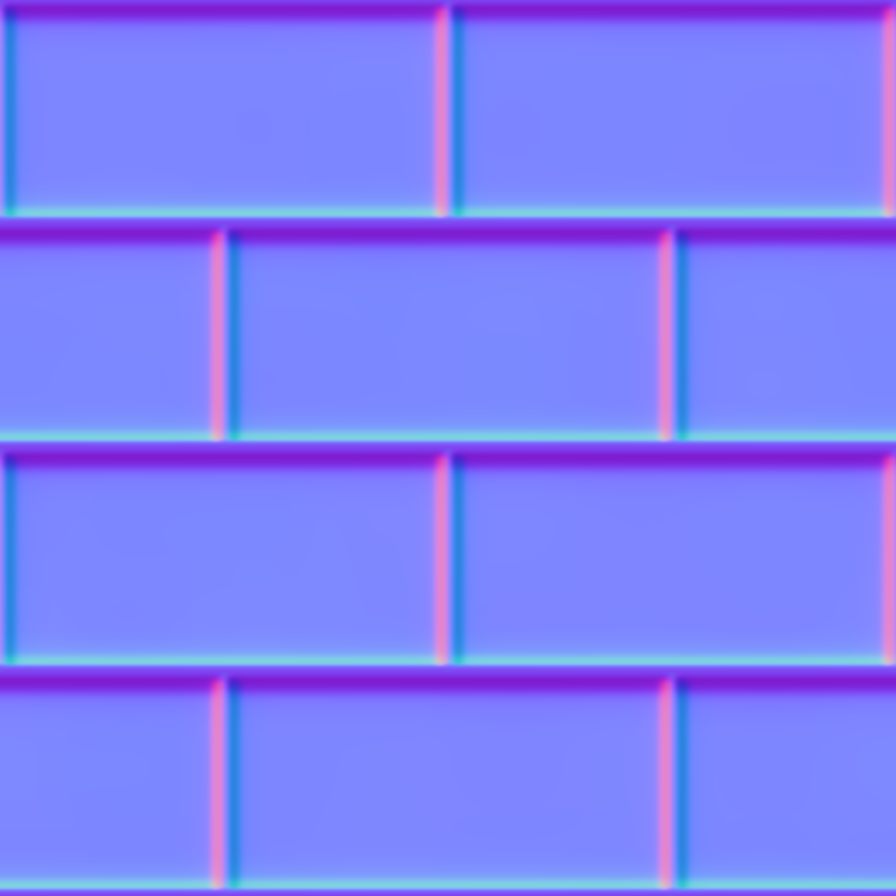
Reproduce this texture map procedurally as a WebGL 2 fragment shader.

```glsl
#version 300 es
precision highp float;
// Tangent-space normal map of a running-bond brick wall: four courses of two bricks.
// Each bevel is a soft lopsided bump in the surface slope, measured from the
// nearest joint; the summed slope is normalised and encoded as colour.

uniform vec2 u_resolution;
out vec4 outColor;

const float COURSES = 4.0;
const float BRICKS = 2.0;
const float BRICK_ASPECT = 2.0;   // brick length in course heights
const vec2 FACE_SLOPE = vec2(-0.02, 0.055);

float hash(vec2 p) {
    vec3 q = fract(vec3(p.xyx) * 0.1031);
    q += dot(q, q.yzx + 33.33);
    return fract((q.x + q.y) * q.z);
}

// Value noise that wraps after a whole number of cells
float wrappedNoise(vec2 p, float period, float seed) {
    vec2 cell = floor(p);
    vec2 f = fract(p);
    f = f * f * (3.0 - 2.0 * f);
    vec2 lo = mod(cell, period) + seed;
    vec2 hi = mod(cell + 1.0, period) + seed;
    float bottom = mix(hash(lo), hash(vec2(hi.x, lo.y)), f.x);
    float top = mix(hash(vec2(lo.x, hi.y)), hash(hi), f.x);
    return mix(bottom, top, f.y);
}

// Bell with separate widths before and after its centre
float bump(float x, float centre, float before, float after) {
    float d = x - centre;
    float t = d / (d < 0.0 ? before : after);
    return exp(-t * t);
}

// Signed distance to the nearest end of a span
float fromNearestEnd(float x, float span) {
    return x < 0.5 * span ? x : x - span;
}

// Slope across the level joint: s is the height above its centre
float bedSlope(float s, float besideJoint) {
    float lowerBevel = 0.62 * bump(s, 0.044, 0.015, 0.030)
                     + 0.20 * bump(s, 0.044, 0.015, 0.085);
    float upperBevel = 1.08 * bump(s, -0.042, 0.050, 0.028)
                     + 0.14 * bump(s, -0.042, 0.130, 0.028);
    float mortar = 0.48 * bump(s, 0.004, 0.030, 0.026);
    float strength = mix(0.4, 1.0, besideJoint);
    return (lowerBevel - upperBevel) * strength - mortar;
}

// Slope across the upright joint: s is the distance to its right
float headSlope(float s) {
    float rightBevel = 1.25 * bump(s, -0.028, 0.030, 0.026)
                     + 0.10 * bump(s, -0.028, 0.100, 0.026);
    float leftBevel = 0.78 * bump(s, 0.044, 0.022, 0.030)
                    + 0.10 * bump(s, 0.044, 0.022, 0.090);
    return rightBevel - leftBevel;
}

// Gentle unevenness of the brick faces
vec2 faceWear(vec2 uv, vec2 brick) {
    vec2 tilt = vec2(hash(brick + 3.0), hash(brick + 17.0)) - 0.5;
    vec2 waves = vec2(wrappedNoise(uv * 7.0, 7.0, 5.0),
                      wrappedNoise(uv * 7.0, 7.0, 41.0)) - 0.5;
    return 0.014 * tilt + 0.035 * waves;
}

void main() {
    vec2 uv = gl_FragCoord.xy / u_resolution;

    // Brick layout: alternate courses shift by half a brick
    float course = floor(uv.y * COURSES);
    float along = uv.x * BRICKS + 0.5 * mod(course + 1.0, 2.0);
    vec2 brick = vec2(mod(floor(along), BRICKS), course);
    vec2 local = vec2(fract(along) * BRICK_ASPECT, fract(uv.y * COURSES));

    float sideways = fromNearestEnd(local.x, BRICK_ASPECT);
    float upward = fromNearestEnd(local.y, 1.0);

    // Upright joints fade out where they meet the level ones
    float besideJoint = smoothstep(0.0, 0.045, abs(sideways));
    float withinCourse = smoothstep(0.018, 0.050, local.y)
                       * smoothstep(0.010, 0.062, 1.0 - local.y);

    vec2 slope = FACE_SLOPE;
    slope.x += headSlope(sideways) * withinCourse;
    slope.y += bedSlope(upward, besideJoint);
    slope += faceWear(uv, brick) * withinCourse * besideJoint;

    vec3 normal = normalize(vec3(slope, 1.0));
    outColor = vec4(normal * 0.5 + 0.5, 1.0);
}
```
